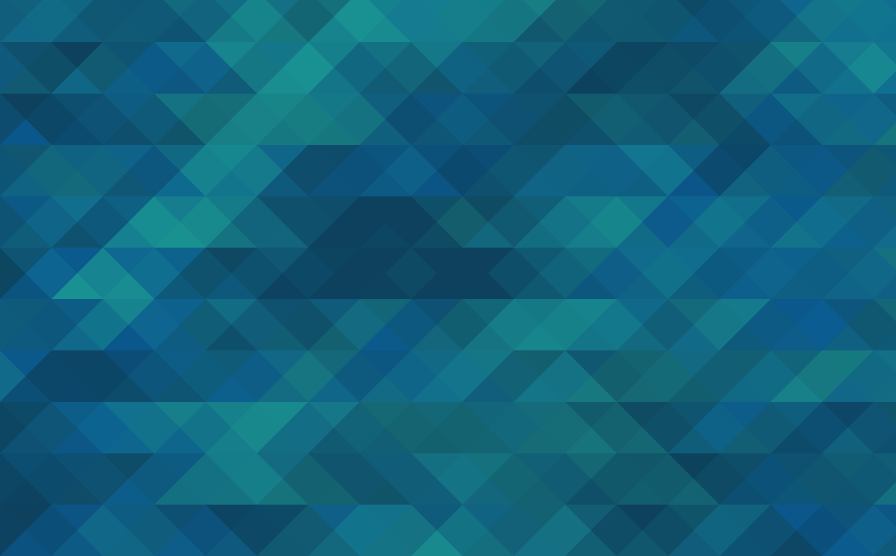
This background is drawn by a Shadertoy shader. Its source:

```glsl
// Mosaic of translucent triangles in horizontal rows, in navy, blue and teal.
// Two offset triangle tilings, row parallelograms and diagonal strips share one
// 45 degree lattice; their random tone and hue shifts add up to flat facets.
#define ROWS 10.82
#define TRIANGLE_WEIGHT 0.25
#define SLAB_WEIGHT 0.32
#define STRIP_WEIGHT 0.32
#define CROSS_WEIGHT 0.14
#define CLOUD_WEIGHT 0.34
#define MEAN_TONE 0.44
#define NAVY vec3(0.050, 0.255, 0.365)
#define BLUE vec3(0.040, 0.350, 0.565)
#define TEAL vec3(0.085, 0.420, 0.460)
#define BRIGHT vec3(0.100, 0.570, 0.570)
#define SAMPLES 3

// Two random values in 0..1 for a cell
vec2 hash2(vec3 cell) {
    vec3 h = fract(cell * vec3(0.1031, 0.1030, 0.0973));
    h += dot(h, h.yzx + 33.33);
    return fract((h.xx + h.yz) * h.zy);
}

// The same, centred on zero
vec2 shift(float x, float y, float layer) {
    return hash2(vec3(x, y, layer * 17.0) + 41.0) - 0.5;
}

// Smooth value noise, centred on zero
vec2 cloud(vec2 p) {
    vec2 i = floor(p), f = fract(p);
    f = f * f * (3.0 - 2.0 * f);
    return mix(mix(shift(i.x, i.y, 9.0), shift(i.x + 1.0, i.y, 9.0), f.x),
               mix(shift(i.x, i.y + 1.0, 9.0), shift(i.x + 1.0, i.y + 1.0, 9.0), f.x), f.y);
}

// Up and down triangles of base 2 and height 1, tinted by the slow cloud
vec2 triangles(vec2 p, float offset) {
    float row = floor(p.y), rise = fract(p.y), x = p.x + offset;
    float id = floor((x - rise) * 0.5) + floor((x + rise) * 0.5);
    vec2 centre = vec2(id + 1.0 - offset, row + 0.5);
    vec2 along = vec2(centre.x - centre.y, centre.x + centre.y);
    return TRIANGLE_WEIGHT * shift(id, row, 1.0 + offset)
         + CLOUD_WEIGHT * cloud(along * vec2(0.28, 0.14));
}

// Parallelograms three units long, leaning either way in each row
vec2 slabs(vec2 p) {
    float row = floor(p.y);
    vec2 r = hash2(vec3(row, 5.0, 23.0));
    float lean = r.x < 0.65 ? 1.0 : -1.0;
    float id = floor((p.x - lean * fract(p.y) + floor(r.y * 3.0)) / 3.0);
    return SLAB_WEIGHT * shift(id, row, 4.0);
}

// Diagonal strips, cut at row lines into pieces three rows long
vec2 strips(vec2 p, float lean, float layer) {
    float lane = floor(p.x - lean * p.y);
    float start = floor(3.0 * hash2(vec3(lane + 60.0, 7.0, layer)).x);
    return shift(lane, floor((floor(p.y) + start) / 3.0), layer);
}

vec3 facetColour(vec2 p) {
    vec2 v = triangles(p, 0.0) + triangles(p, 1.0) + slabs(p)
           + STRIP_WEIGHT * strips(p, 1.0, 5.0)
           + CROSS_WEIGHT * strips(p, -1.0, 6.0);
    float tone = clamp(MEAN_TONE + v.x, 0.0, 1.0);
    float blueness = clamp(0.5 + 1.4 * v.y, 0.0, 1.0);
    vec3 middle = mix(TEAL, BLUE, blueness);
    return tone < 0.5 ? mix(NAVY, middle, 2.0 * tone)
                      : mix(middle, BRIGHT, 2.0 * tone - 1.0);
}

void mainImage(out vec4 fragColor, in vec2 fragCoord) {
    // Average a grid of samples inside the pixel to smooth the edges
    vec3 sum = vec3(0.0);
    for (int j = 0; j < SAMPLES; j++)
    for (int i = 0; i < SAMPLES; i++) {
        vec2 jitter = (vec2(i, j) + 0.5) / float(SAMPLES) - 0.5;
        sum += facetColour((fragCoord + jitter) / iResolution.y * ROWS);
    }
    fragColor = vec4(sum / float(SAMPLES * SAMPLES), 1.0);
}
```
